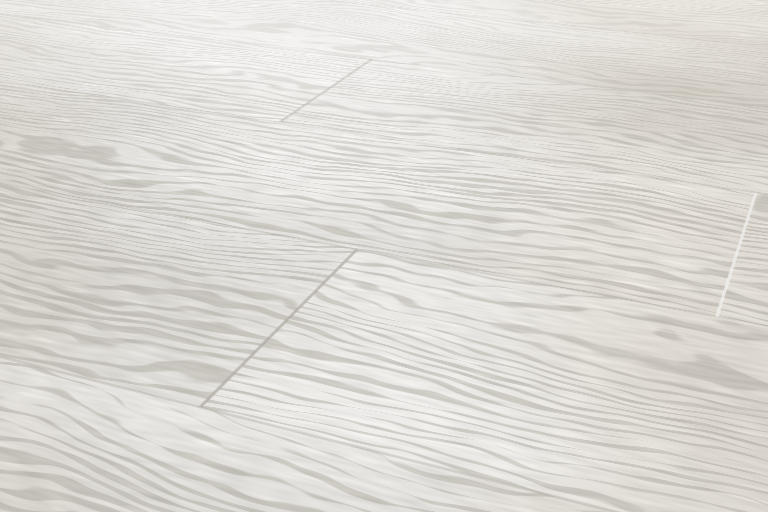
Give the GLSL for this texture, as a Shadertoy shader.

```glsl
// Pale limed-oak floor planks seen in perspective, with grain, seams and soft light.

const vec3 LIMED_LIGHT = vec3(0.955, 0.950, 0.943);
const vec3 LIMED_SHADE = vec3(0.815, 0.804, 0.780);
const vec3 GRAIN_DARK  = vec3(0.715, 0.700, 0.668);
const vec3 BEIGE_TINT  = vec3(0.985, 0.972, 0.945);
const vec3 SEAM_DARK   = vec3(0.690, 0.675, 0.645);
const vec3 BEVEL_LIGHT = vec3(0.950, 0.946, 0.940);

const float HORIZON = -0.609;        // above the top edge, y pointing down
const float CROSS_VANISH = 1.787;    // where the end joints converge
const float LENGTH_VANISH = -5.1875; // where the long seams converge
const float PLANK_LENGTH = 8.0;      // in plank widths
const float RINGS = 19.0;            // grain lines per plank

vec2 hashGradient(vec2 cell) {
    vec2 h = vec2(dot(cell, vec2(127.1, 311.7)), dot(cell, vec2(269.5, 183.3)));
    return 2.0 * fract(sin(h) * 43758.55) - 1.0;
}

float gradientNoise(vec2 p) {
    vec2 i = floor(p), f = fract(p);
    vec2 s = f * f * f * (f * (f * 6.0 - 15.0) + 10.0);
    float a = dot(hashGradient(i), f);
    float b = dot(hashGradient(i + vec2(1, 0)), f - vec2(1, 0));
    float c = dot(hashGradient(i + vec2(0, 1)), f - vec2(0, 1));
    float d = dot(hashGradient(i + vec2(1, 1)), f - vec2(1, 1));
    return mix(mix(a, b, s.x), mix(c, d, s.x), s.y);
}

// Floor position in plank widths: x along the boards, y across them.
vec2 floorPosition(vec2 view) {
    float depth = view.y - HORIZON;
    float along = (view.x - CROSS_VANISH) / depth;
    float across = (view.x - LENGTH_VANISH) / depth;
    return vec2(along * 1.716, (across - 3.972) / 1.395);
}

// Staggered position of the end joint in each row.
float jointOffset(float row) {
    return -1.706 + row * (2.733 - 1.568 * row);
}

// Coverage of a line, softened over one pixel and kept faint when thinner.
float lineMask(float dist, float halfWidth, float pixel) {
    float edge = max(pixel, 0.0005);
    float fade = min(1.0, 2.0 * halfWidth / edge);
    return fade * (1.0 - smoothstep(halfWidth, halfWidth + edge, dist));
}

// Wavy growth rings that swell, merge and break into tapered dashes.
float ringGrain(vec2 p, float pixel) {
    float warp = 0.38 * gradientNoise(p * vec2(0.6, 1.9))
               + 0.08 * gradientNoise(p * vec2(1.9, 5.0))
               + 0.028 * gradientNoise(p * vec2(6.0, 15.0));
    float wave = abs(2.0 * fract(RINGS * (p.y + warp)) - 1.0);
    vec2 flow = p + vec2(0.0, warp);
    float width = 0.30 + 0.50 * gradientNoise(p * vec2(1.0, 3.5) + 31.0)
                + 0.80 * gradientNoise(flow * vec2(3.2, 20.0) + 57.0)
                + 0.35 * gradientNoise(flow * vec2(11.0, 38.0) + 19.0);
    float blur = 0.07 + 0.75 * RINGS * pixel;
    return 1.0 - smoothstep(width - blur, width + blur, wave);
}

// Short fine pores, faded out where they become too small.
float poreGrain(vec2 p, float pixel) {
    float visible = 1.0 - smoothstep(0.45, 1.4, 55.0 * pixel);
    return visible * gradientNoise(p * vec2(9.0, 55.0) + 83.0);
}

// Sparse worn streaks of white lime lying along the grain.
float limeWear(vec2 p) {
    return smoothstep(0.26, 0.42, gradientNoise(p * vec2(5.0, 30.0) + 7.0));
}

float softPool(vec2 view, vec2 center, vec2 radius) {
    vec2 q = (view - center) / radius;
    return exp(-dot(q, q));
}

// Window light: a pool in the upper left, a bright far edge, a dim left side.
float windowLight(vec2 view) {
    float farEdge = 1.0 - smoothstep(0.0, 0.2, view.y);
    float light = 0.78 * softPool(view, vec2(0.60, 0.20), vec2(0.48, 0.28))
                + 0.50 * softPool(view, vec2(0.80, 0.80), vec2(0.58, 0.32))
                + 0.55 * farEdge
                + 0.30 * softPool(view, vec2(1.25, 0.42), vec2(0.40, 0.20));
    float dim = softPool(view, vec2(0.0, 0.44), vec2(0.38, 0.22))
              + 1.3 * softPool(view, vec2(1.36, 0.23), vec2(0.28, 0.07));
    return clamp(light - 0.22 * dim, 0.0, 1.0);
}

void mainImage(out vec4 fragColor, in vec2 fragCoord) {
    vec2 view = vec2(fragCoord.x, iResolution.y - fragCoord.y) / iResolution.y;
    vec2 pos = floorPosition(view);
    vec2 pixel = fwidth(pos);

    // Split the floor into rows, then rows into boards
    float row = floor(pos.y);
    float lengthwise = (pos.x - jointOffset(row)) / PLANK_LENGTH;
    vec2 seed = hashGradient(vec2(row + 7.0, floor(lengthwise) + 3.0));
    vec2 grainPos = pos + 40.0 * seed;

    // Board colour under the light
    float light = windowLight(view);
    float patches = gradientNoise(grainPos * vec2(0.6, 1.6) + 11.0);
    float tone = 0.30 + 0.80 * light + 0.40 * patches + 0.06 * seed.x;
    vec3 color = mix(LIMED_SHADE, LIMED_LIGHT, clamp(tone, 0.0, 1.0));
    float beige = smoothstep(0.75, 1.4, view.x) + 0.4 * (1.0 - smoothstep(0.0, 0.3, view.x));
    color *= mix(vec3(1.0), BEIGE_TINT, beige * (0.65 - 0.7 * patches));

    // Grain, weaker in the distance and in the glare
    float strength = 0.62 * mix(0.45, 1.0, smoothstep(0.0, 0.4, view.y)) * (1.0 - 0.25 * light);
    color = mix(color, GRAIN_DARK, strength * ringGrain(grainPos, pixel.y));
    color += 0.07 * poreGrain(grainPos, pixel.y) + 0.03 * limeWear(grainPos);

    // Long seams and end joints; every other row catches light on its bevel
    float seamDist = abs(pos.y - round(pos.y));
    float jointDist = abs(lengthwise - round(lengthwise)) * PLANK_LENGTH;
    vec3 jointColor = mix(SEAM_DARK, BEVEL_LIGHT, mod(row, 2.0));
    color = mix(color, SEAM_DARK, 0.4 * lineMask(seamDist, 0.003, pixel.y));
    color = mix(color, jointColor, 0.7 * lineMask(jointDist, 0.003, pixel.x));

    fragColor = vec4(clamp(color, 0.0, 1.0), 1.0);
}
```
